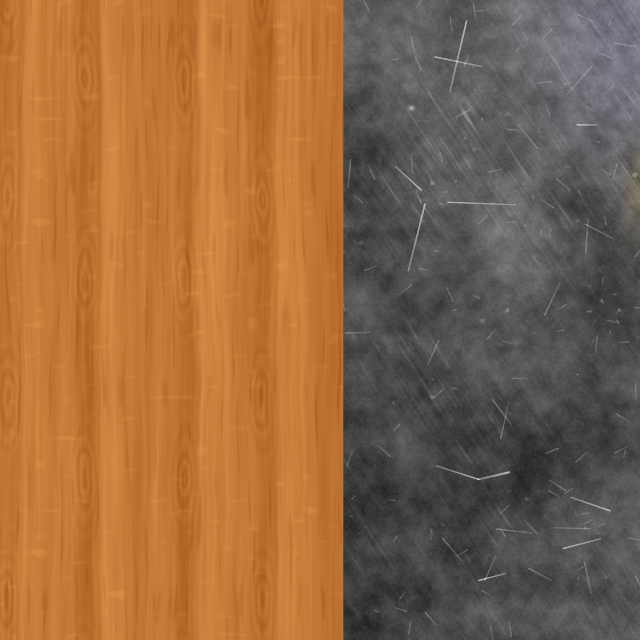
Reproduce this texture procedurally as a WebGL 2 fragment shader.

```glsl
#version 300 es
precision highp float;
uniform vec2 u_resolution;
out vec4 fragColor;

const float SEAM = 0.5365;
const vec2 TILE = vec2(0.277, 0.313);
const vec3 WOOD_LIGHT = vec3(0.85, 0.57, 0.29);
const vec3 WOOD_DARK = vec3(0.63, 0.33, 0.10);

vec2 hash2(vec2 p) {
  vec3 q = fract(vec3(p.xyx) * vec3(0.1031, 0.1030, 0.0973));
  q += dot(q, q.yzx + 33.33);
  return fract((q.xx + q.yz) * q.zy);
}

float gradientAt(vec2 cell, vec2 offset) {
  float angle = 6.2832 * hash2(cell).x;
  return dot(vec2(cos(angle), sin(angle)), offset);
}

float gnoise(vec2 p) {
  vec2 i = floor(p), f = fract(p), e = vec2(1, 0);
  vec2 u = f * f * f * (f * (f * 6.0 - 15.0) + 10.0);
  return mix(mix(gradientAt(i, f), gradientAt(i + e, f - e), u.x),
             mix(gradientAt(i + e.yx, f - e.yx), gradientAt(i + 1.0, f - 1.0), u.x), u.y);
}

float fbm(vec2 p) {
  float sum = 0.0, amp = 1.0;
  for (int i = 0; i < 5; i++) {
    sum += amp * gnoise(p);
    p = mat2(1.6, 1.2, -1.2, 1.6) * p + 17.3;
    amp *= 0.58;
  }
  return sum;
}

float glow(vec2 p, vec2 centre, vec2 radius) {
  vec2 q = (p - centre) / radius;
  return exp(-dot(q, q));
}

float scratch(vec2 p, vec2 a, vec2 b, float width, float px) {
  vec2 ab = b - a;
  float t = clamp(dot(p - a, ab) / dot(ab, ab), 0.0, 1.0);
  float d = length(p - a - ab * t);
  return (1.0 - smoothstep(width * 0.4, width * 0.4 + px, d)) * (1.0 - 0.5 * t);
}

// One short, randomly turned scratch in some of the grid cells
float scatter(vec2 p, float scale, float chance, float px) {
  vec2 home = floor(p * scale);
  float sum = 0.0;
  for (int k = 0; k < 9; k++) {
    vec2 cell = home + vec2(k % 3, k / 3) - 1.0;
    vec2 r = hash2(cell + scale), s = hash2(cell + scale + 71.0);
    float angle = 6.2832 * s.x;
    vec2 a = (cell + r) / scale;
    vec2 b = a + vec2(cos(angle), sin(angle)) * (0.15 + 0.7 * r.x) / scale;
    sum += step(s.y, chance) * scratch(p, a, b, 0.0008, px);
  }
  return sum;
}

vec3 wood(vec2 p) {
  float sway = 0.006 * gnoise(vec2(p.x * 9.0, p.y * 6.0)) + 0.002 * gnoise(p * vec2(30, 18));
  float x = p.x + sway;
  float tone = 0.60 + 0.16 * gnoise(vec2(x * 26.0, p.y * 0.8));

  // Dark heartwood columns with oval rings, pale sapwood beside each
  for (int i = 0; i < 4; i++) {
    float k = float(i);
    float column = 0.011 + TILE.x * floor(k / 2.0) + 0.121 * mod(k, 2.0);
    float eye = 0.688 + 0.19 * floor(mod(k + 1.0, 4.0) / 2.0);
    float dx = x - column;
    float dy = mod(p.y - eye + 0.5 * TILE.y, TILE.y) - 0.5 * TILE.y;
    float r = length(vec2(dx / 0.011, dy / 0.045));
    tone -= 0.17 * exp(-pow(dx / 0.020, 2.0));
    tone += 0.15 * smoothstep(0.022, 0.028, dx) * (1.0 - smoothstep(0.04, 0.08, dx));
    tone -= 0.13 * sin(r * 8.0 + 3.0 * gnoise(p * 30.0)) * exp(-0.3 * r * r);
  }

  // Long fibres, pores and short cross flecks
  tone += 0.22 * gnoise(vec2(x * 75.0, p.y * 2.5));
  tone += 0.16 * gnoise(vec2(x * 180.0, p.y * 6.0));
  tone -= 0.20 * smoothstep(0.22, 0.5, gnoise(vec2(x * 120.0, p.y * 9.0 + 40.0)));
  tone += 0.18 * smoothstep(0.28, 0.6, gnoise(p * vec2(24, 62)));
  tone -= 0.12 * smoothstep(0.47, SEAM, p.x);
  return mix(WOOD_DARK, WOOD_LIGHT, clamp(tone, 0.0, 1.0));
}

vec3 metal(vec2 p, float px) {
  // Broad light and dark areas
  float cool = glow(p, vec2(0.99, 0.96), vec2(0.17, 0.22));
  float tone = 0.29 + 0.17 * cool + 0.05 * smoothstep(0.3, 1.0, p.y);
  tone += 0.09 * glow(p, vec2(0.80, 0.64), vec2(0.09, 0.13));
  tone += 0.08 * glow(p, vec2(1.0, 0.10), vec2(0.12, 0.20));
  tone += 0.07 * glow(p, vec2(0.61, 0.90), vec2(0.10, 0.09));
  tone -= 0.07 * glow(p, vec2(0.55, 0.74), vec2(0.07, 0.12));
  tone -= 0.08 * glow(p, vec2(0.80, 0.25), vec2(0.11, 0.09));
  tone -= 0.08 * glow(p, vec2(0.55, 0.20), vec2(0.07, 0.22));
  tone -= 0.05 * glow(p, vec2(0.89, 0.69), vec2(0.06, 0.06));
  float stain = fbm(p * 8.0 + 3.0);
  tone += 0.11 * stain + 0.07 * fbm(p * 34.0) + 0.035 * gnoise(p * 230.0);

  // Brushed lines running down to the right
  vec2 along = normalize(vec2(0.55, -0.83));
  vec2 brush = vec2(dot(p, along), dot(p, vec2(-along.y, along.x)));
  float lines = gnoise(brush * vec2(9, 210)) + 0.6 * gnoise(brush * vec2(16, 120) + 9.0);
  float worn = 0.25 + 0.75 * smoothstep(-0.2, 0.4, gnoise(p * 5.0 + 20.0)) + 0.6 * cool;
  tone += worn * (0.055 * lines + 0.14 * smoothstep(0.40, 0.85, lines));

  // Main gouges, then scattered fine ones
  float marks = scratch(p, vec2(0.729, 0.967), vec2(0.703, 0.857), 0.0014, px);
  marks += scratch(p, vec2(0.680, 0.911), vec2(0.753, 0.896), 0.0010, px);
  marks += scratch(p, vec2(0.664, 0.681), vec2(0.638, 0.577), 0.0014, px);
  marks += scratch(p, vec2(0.658, 0.703), vec2(0.618, 0.740), 0.0012, px);
  marks += scratch(p, vec2(0.700, 0.684), vec2(0.805, 0.680), 0.0008, px);
  marks += scratch(p, vec2(0.795, 0.262), vec2(0.748, 0.251), 0.0022, px);
  marks += scratch(p, vec2(0.748, 0.251), vec2(0.682, 0.272), 0.0010, px);
  marks += scratch(p, vec2(0.953, 0.202), vec2(0.892, 0.223), 0.0012, px);
  marks += scratch(p, vec2(0.880, 0.143), vec2(0.938, 0.158), 0.0010, px);
  marks += scratch(p, vec2(0.902, 0.805), vec2(0.932, 0.805), 0.0014, px);
  marks += scratch(p, vec2(0.748, 0.093), vec2(0.790, 0.104), 0.0010, px);
  float chips = smoothstep(0.36, 0.55, gnoise(p * 75.0)) * smoothstep(0.05, 0.4, gnoise(p * 9.0 + 5.0));
  marks += glow(p, vec2(0.643, 0.831), vec2(0.005, 0.004)) + 0.5 * chips;
  marks += 0.5 * scatter(p, 14.0, 0.30, px) + 0.4 * scatter(p, 31.0, 0.22, px);

  vec3 tint = mix(vec3(1.01, 1.0, 0.98), vec3(0.98, 0.98, 1.10), cool);
  tint = mix(tint, vec3(1.15, 1.08, 0.90), glow(p, vec2(1.0, 0.70), vec2(0.025, 0.06)));
  return mix(max(tone, 0.1) * tint, vec3(0.82), clamp(marks * 0.75, 0.0, 1.0));
}

void main() {
  vec2 p = gl_FragCoord.xy / u_resolution;
  float px = 1.0 / u_resolution.y;
  float side = smoothstep(SEAM - 0.5 * px, SEAM + 0.5 * px, p.x);
  fragColor = vec4(mix(wood(p), metal(p, px), side), 1.0);
}
```
